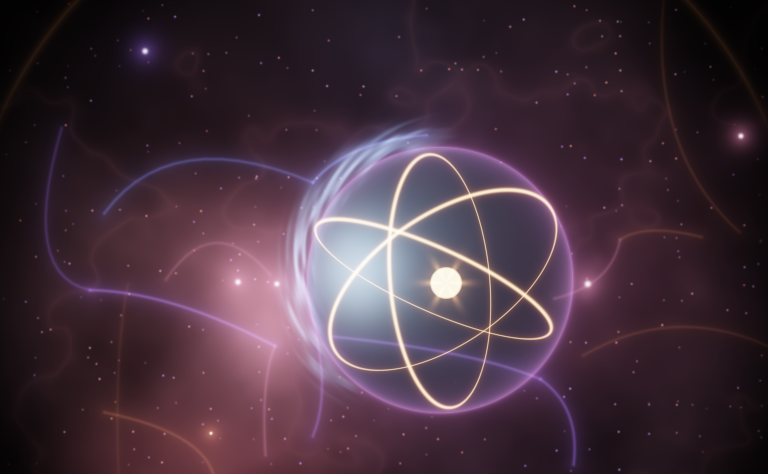
Give the GLSL for this background, as a WebGL 2 fragment shader.

```glsl
#version 300 es
precision highp float;
uniform vec2 u_resolution;
out vec4 fragColor;

const vec2 SPHERE = vec2(0.928, 0.409);
const float RADIUS = 0.28;
const vec3 VIOLET = vec3(0.42, 0.26, 0.75);
const vec3 BLUE = vec3(0.30, 0.36, 0.85);
const vec3 ROSE = vec3(0.85, 0.42, 0.60);
const vec3 AMBER = vec3(0.75, 0.36, 0.20);
const vec3 ICE = vec3(0.65, 0.90, 1.25);

float hash(vec2 p) {
  vec3 q = fract(p.xyx * 0.1031);
  q += dot(q, q.yzx + 33.33);
  return fract((q.x + q.y) * q.z);
}

float noise(vec2 p) {
  vec2 i = floor(p), f = fract(p);
  f = f * f * (3.0 - 2.0 * f);
  return mix(mix(hash(i), hash(i + vec2(1, 0)), f.x),
             mix(hash(i + vec2(0, 1)), hash(i + 1.0), f.x), f.y);
}

float fbm(vec2 p) {
  float sum = 0.0, amp = 0.5;
  for (int i = 0; i < 4; i++) {
    sum += amp * noise(p);
    p = mat2(1.6, 1.2, -1.2, 1.6) * p + 7.3;
    amp *= 0.5;
  }
  return sum;
}

float glow(vec2 p, vec2 center, vec2 size) {
  vec2 q = (p - center) / size;
  return exp(-dot(q, q));
}

float segment(vec2 p, vec2 a, vec2 b) {
  vec2 d = b - a;
  return length(p - a - d * clamp(dot(p - a, d) / dot(d, d), 0.0, 1.0));
}

// Glowing quadratic curve: thin core with a soft skirt
float filament(vec2 p, vec2 a, vec2 b, vec2 c) {
  float d = 9.0;
  vec2 last = a;
  for (int i = 1; i <= 14; i++) {
    float t = float(i) / 14.0;
    vec2 next = mix(mix(a, b, t), mix(b, c, t), t);
    d = min(d, segment(p, last, next));
    last = next;
  }
  return 0.6 * exp(-d * d / 1.2e-5) + 0.35 * exp(-d / 0.016);
}

// Tilted ellipse, heavier on its near side
vec3 orbit(vec2 p, vec2 center, vec2 axes, float tilt, float px) {
  float c = cos(tilt), s = sin(tilt);
  vec2 q = mat2(c, -s, s, c) * (p - center);
  float k = length(q / axes);
  float d = abs(k * (k - 1.0) / max(length(q / (axes * axes)), 1e-4));
  float near = smoothstep(-0.8, 0.5, q.y / axes.y);
  float w = max(mix(0.0013, 0.0036, near), 0.6 * px);
  return vec3(2.8, 2.1, 1.3) * exp(-d * d / (w * w)) * mix(0.45, 1.0, near)
       + vec3(0.9, 0.42, 0.16) * exp(-d / 0.006) * mix(0.3, 0.8, near);
}

vec3 flare(vec2 p, vec2 center, vec3 tint, float size) {
  float d = length(p - center);
  return tint * exp(-d / (size * 2.2)) + 2.0 * exp(-d * d / (size * size * 0.3));
}

vec3 starLayer(vec2 p, float cells, float share) {
  vec2 id = floor(p * cells);
  float h = hash(id + cells);
  vec2 spot = 0.2 + 0.6 * vec2(hash(id + 17.0), hash(id + 41.0));
  float d = length(fract(p * cells) - spot) / cells;
  float bright = step(h, share) * (0.2 + hash(id + 73.0));
  return mix(AMBER, VIOLET + 0.15, hash(id + 9.0)) * bright * exp(-d * d / 6e-6);
}

vec3 nebula(vec2 p) {
  float cloud = 0.45 + 1.15 * fbm(p * 4.0);
  vec3 c = vec3(0.085, 0.058, 0.073);
  c += vec3(0.32, 0.16, 0.18) * glow(p, vec2(0.48, 0.36), vec2(0.34, 0.30));
  c += vec3(0.85, 0.46, 0.54) * glow(p, vec2(0.56, 0.34), vec2(0.10, 0.15));
  c += vec3(0.27, 0.10, 0.11) * glow(p, vec2(0.45, 0.03), vec2(0.28, 0.13));
  c += vec3(0.23, 0.12, 0.20) * glow(p, SPHERE, vec2(0.43));
  c += vec3(0.08, 0.03, 0.04) * glow(p, vec2(1.32, 0.40), vec2(0.28));
  c += vec3(0.00, 0.02, 0.04) * glow(p, vec2(0.83, 0.85), vec2(0.20, 0.25));
  float ridge = pow(1.0 - abs(2.0 * fbm(p * 3.0 + 5.0) - 1.0), 22.0);
  return c * cloud + vec3(0.07, 0.035, 0.04) * ridge;
}

vec3 sphereInside(vec2 p, float d) {
  vec3 c = vec3(0.24, 0.20, 0.28) + vec3(0.28, 0.14, 0.30) * exp(d / 0.03);
  c += vec3(0.26, 0.38, 0.47) * glow(p, vec2(0.82, 0.47), vec2(0.18, 0.20));
  return c + vec3(1.2, 1.5, 1.7) * glow(p, vec2(0.75, 0.43), vec2(0.095, 0.105));
}

// Streaked light wrapping the left of the sphere, violet line around the rest
vec3 sphereRim(vec2 q, float d) {
  float angle = atan(q.y, -q.x);
  float side = smoothstep(-1.1, -0.3, angle) * smoothstep(1.75, 1.1, angle);
  float streak = noise(vec2(angle * 5.0 + d * 25.0, d * 110.0 - angle * 7.0));
  float shell = exp(-pow((d - 0.022) / 0.027, 2.0));
  return ICE * side * shell * (0.25 + 1.5 * streak * streak)
       + vec3(0.45, 0.22, 0.50) * (exp(-abs(d) / 0.004) + 0.35 * exp(-abs(d) / 0.025));
}

vec3 nucleus(vec2 q, float px) {
  float d = length(q);
  float rays = pow(abs(cos(3.0 * atan(q.y, q.x + 1e-5))), 10.0);
  return vec3(3.2, 2.6, 1.7) * smoothstep(0.033 + px, 0.031 - px, d)
       + vec3(1.3, 0.75, 0.35) * exp(-max(d - 0.03, 0.0) / 0.015) * (0.45 + rays);
}

vec3 filaments(vec2 p) {
  vec3 c = VIOLET * 0.5 * filament(p, vec2(0.13, 0.73), vec2(0.04, 0.42), vec2(0.19, 0.388));
  c += VIOLET * filament(p, vec2(0.19, 0.388), vec2(0.36, 0.385), vec2(0.58, 0.27));
  c += ROSE * 0.4 * filament(p, vec2(0.58, 0.27), vec2(0.55, 0.20), vec2(0.56, 0.04));
  c += BLUE * 0.6 * filament(p, vec2(0.22, 0.55), vec2(0.36, 0.74), vec2(0.66, 0.615));
  c += BLUE * filament(p, vec2(0.66, 0.615), vec2(0.73, 0.70), vec2(0.90, 0.715));
  c += AMBER * 0.25 * filament(p, vec2(1.40, 1.0), vec2(1.37, 0.68), vec2(1.56, 0.51));
  c += ROSE * 0.35 * filament(p, vec2(1.17, 0.37), vec2(1.29, 0.40), vec2(1.308, 0.494));
  c += AMBER * 0.3 * filament(p, vec2(1.308, 0.494), vec2(1.36, 0.53), vec2(1.48, 0.50));
  c += VIOLET * 0.8 * filament(p, vec2(0.70, 0.29), vec2(1.0, 0.26), vec2(1.14, 0.20));
  c += VIOLET * 0.8 * filament(p, vec2(1.14, 0.20), vec2(1.225, 0.14), vec2(1.21, 0.02));
  c += ROSE * 0.3 * filament(p, vec2(0.35, 0.41), vec2(0.45, 0.56), vec2(0.57, 0.42));
  c += AMBER * 0.4 * filament(p, vec2(0.22, 0.13), vec2(0.42, 0.09), vec2(0.45, 0.0));
  c += AMBER * 0.25 * filament(p, vec2(1.23, 0.25), vec2(1.42, 0.36), vec2(1.62, 0.27));
  c += VIOLET * 0.7 * filament(p, vec2(0.63, 0.42), vec2(0.71, 0.20), vec2(0.66, 0.08));
  return c + AMBER * 0.15 * filament(p, vec2(0.25, 0.0), vec2(0.24, 0.25), vec2(0.27, 0.4));
}

void main() {
  float px = 1.0 / u_resolution.y;
  vec2 p = (gl_FragCoord.xy - 0.5 * u_resolution) * px + vec2(0.81, 0.5);
  vec2 q = p - SPHERE;
  float d = length(q) - RADIUS;
  vec3 col = nebula(p) + starLayer(p, 17.0, 0.28) + starLayer(p, 31.0, 0.14);
  col = mix(col, sphereInside(p, d), 0.95 * smoothstep(0.005, -0.005, d));
  col += sphereRim(q, d) + filaments(p);

  // Dark corners and the faint outer lens arc
  float far = length(p - vec2(0.806, 0.399));
  col *= mix(0.12, 1.0, smoothstep(0.98, 0.62, far));
  col += vec3(0.14, 0.08, 0.04) * exp(-abs(far - 0.88) / 0.007) * smoothstep(0.6, 0.9, p.y);

  col += flare(p, vec2(0.306, 0.892), VIOLET, 0.009);
  col += flare(p, vec2(1.563, 0.713), ROSE, 0.008);
  col += flare(p, vec2(1.240, 0.401), ROSE, 0.010);
  col += flare(p, vec2(0.502, 0.405), ROSE, 0.009);
  col += flare(p, vec2(0.584, 0.401), ROSE, 0.008);
  col += flare(p, vec2(0.445, 0.086), AMBER, 0.005);

  col += orbit(p, vec2(0.928, 0.407), vec2(0.268, 0.105), 1.658, px);
  col += orbit(p, vec2(0.935, 0.409), vec2(0.273, 0.137), 0.594, px);
  col += orbit(p, vec2(0.914, 0.411), vec2(0.271, 0.067), -0.42, px);
  col += nucleus(p - vec2(0.941, 0.403), px);
  fragColor = vec4(1.0 - exp(-col), 1.0);
}
```
